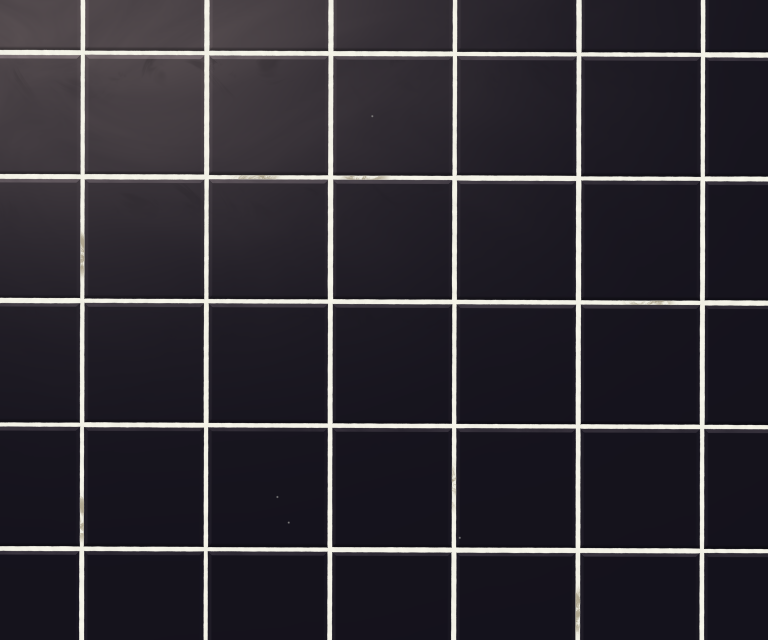
Write a Shadertoy shader that draws this texture.

```glsl
// Lengths are fractions of the canvas height
const float PITCH = 0.1938;
const vec2 FIRST_LINE = vec2(0.1275, 0.1430);
const float TILT = 0.0035;
const float GROUT_HALF = 0.0037;
const float GROUT_VARIATION = 0.0010;
const float GROUT_SOFT = 0.0011;
const float BEVEL = 0.0105;
const vec2 LIGHT_POS = vec2(0.10, 1.0);
const vec2 LIGHT_SPREAD = vec2(0.66, 0.41);
const float STAIN_CHANCE = 0.06;
const float SPECK_CHANCE = 0.05;
const float SPECK_CELL = 0.1;
const float SPECK_RADIUS = 0.0012;

const vec3 TILE_DARK = vec3(0.080, 0.072, 0.110);
const vec3 TILE_GLOW = vec3(0.240, 0.215, 0.190);
const vec3 BEVEL_LIGHT = vec3(0.150, 0.138, 0.140);
const vec3 GROUT = vec3(0.955, 0.950, 0.905);
const vec3 STAIN = vec3(0.62, 0.58, 0.48);
const vec3 SPECK = vec3(0.55, 0.55, 0.54);

float hash(vec2 p) {
    return fract(sin(dot(p, vec2(127.1, 311.7))) * 43758.5);
}

// Warped sines, roughly -1 to 1
float layeredSines(vec2 p) {
    float sum = 0.0, amp = 0.5;
    for (int i = 0; i < 5; i++) {
        p = mat2(0.8, 0.6, -0.6, 0.8) * p * 1.8 + 1.3 * sin(p.yx) + 2.1;
        sum += amp * sin(p.x) * cos(p.y);
        amp *= 0.6;
    }
    return sum;
}

// One stretch of grout: x = coverage, y = stain amount
vec2 groutSegment(float dist, float along, float seed, float grain, float soft) {
    float halfWidth = GROUT_HALF + GROUT_VARIATION * (seed - 0.5) + 0.0003 * grain;
    float cover = 1.0 - smoothstep(halfWidth - soft, halfWidth + soft, dist);
    float centre = 0.25 + 0.5 * fract(seed * 57.3);
    float patchMask = 1.0 - smoothstep(0.10, 0.24, abs(along - centre));
    float stained = step(fract(seed * 91.7), STAIN_CHANCE);
    return vec2(cover, stained * patchMask * smoothstep(-0.5, 0.5, grain));
}

void mainImage(out vec4 fragColor, in vec2 fragCoord) {
    vec2 p = fragCoord / iResolution.y;
    float pixel = 1.0 / iResolution.y;
    float soft = max(GROUT_SOFT, 0.7 * pixel);

    // Tile grid, slightly out of level
    vec2 q = (p - FIRST_LINE + TILT * vec2(-0.6 * p.y, p.x)) / PITCH;
    vec2 cell = floor(q), f = fract(q), line = floor(q + 0.5);
    vec2 lineDist = abs(q - line) * PITCH;

    // Glazed face under a soft light from the upper left
    vec2 toLight = (p - LIGHT_POS) / LIGHT_SPREAD;
    float glow = exp(-dot(toLight, toLight));
    float mottle = layeredSines(p * vec2(7.0, 10.0));
    float scuff = layeredSines(p * vec2(24.0, 38.0) + 5.0);
    float tileTone = 0.94 + 0.12 * hash(cell + 7.0);
    vec3 color = TILE_DARK + TILE_GLOW * glow * tileTone * (1.0 + 0.12 * mottle);
    color *= 1.0 - 0.16 * smoothstep(0.15, 0.7, scuff) * smoothstep(0.5, 1.0, f.y) * glow;

    // Mitred bevel: bright top, faint ridges at the sides, dark foot
    float top = (1.0 - f.y) * PITCH, foot = f.y * PITCH;
    float side = lineDist.x;
    float topFace = smoothstep(-soft, soft, side - top)
                  * (1.0 - smoothstep(BEVEL - 2.0 * soft, BEVEL, top));
    float sideFace = smoothstep(-soft, soft, min(top, foot) - side)
                   * (1.0 - smoothstep(BEVEL - 3.0 * soft, BEVEL, side));
    float footFace = 1.0 - smoothstep(0.5 * BEVEL, BEVEL, foot);
    float wear = 0.75 + 0.35 * hash(cell + 23.0) + 0.25 * scuff;
    color += BEVEL_LIGHT * topFace * wear * (0.75 + 0.4 * glow);
    color += BEVEL_LIGHT * sideFace * mix(0.28, 0.12, step(0.5, f.x));
    color *= 1.0 - 0.3 * footFace;

    // Sparse pale specks
    vec2 speckCell = floor(p / SPECK_CELL);
    vec2 jitter = vec2(hash(speckCell + 3.0), hash(speckCell + 11.0));
    vec2 speckPos = (speckCell + 0.1 + 0.8 * jitter) * SPECK_CELL;
    float speck = step(hash(speckCell + 31.0), SPECK_CHANCE)
                * (1.0 - smoothstep(SPECK_RADIUS - pixel, SPECK_RADIUS + pixel, length(p - speckPos)));
    color = mix(color, SPECK, speck);

    // Grout with uneven widths and a few stained stretches
    float grain = layeredSines(p * 90.0);
    vec2 upright = groutSegment(lineDist.x, f.y, hash(vec2(line.x, cell.y)), grain, soft);
    vec2 level = groutSegment(lineDist.y, f.x, hash(vec2(cell.x, line.y) + 41.0), grain, soft);
    float stain = max(upright.x * upright.y, level.x * level.y);
    vec3 groutColor = mix(GROUT * (1.0 + 0.025 * grain), STAIN, 0.8 * stain);
    color = mix(color, groutColor, max(upright.x, level.x));

    fragColor = vec4(clamp(color, 0.0, 1.0), 1.0);
}
```
